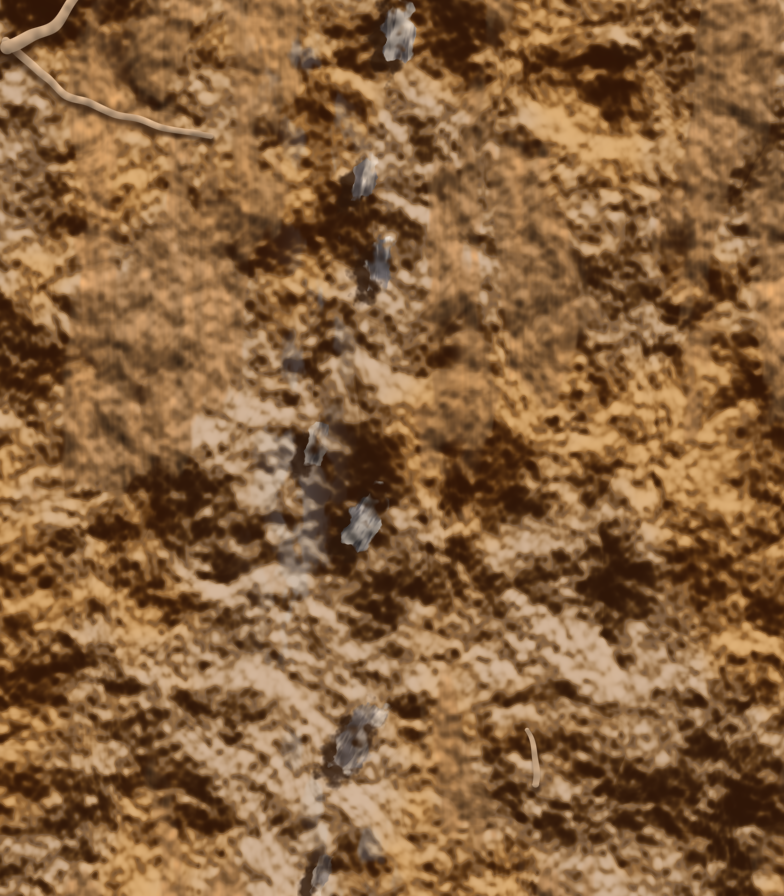
A Shadertoy shader for this texture:

```glsl
// Rough clay bank: crumbly ochre soil with pits, scraped streaks, pale stone chips and thin roots.

const vec2 LIGHT_DIR = vec2(0.25, 0.97);
const vec3 SCRAPED_CLAY = vec3(0.58, 0.42, 0.26);
const vec3 PALE_STONE = vec3(0.80, 0.75, 0.70);
const vec3 SLATE = vec3(0.38, 0.36, 0.37);
const vec3 ROOT_BARK = vec3(0.82, 0.68, 0.54);
const vec3 DEEP_SHADOW = vec3(0.17, 0.09, 0.04);

float hash(vec2 p) {
    return fract(sin(dot(p, vec2(127.1, 311.7))) * 43758.5453);
}

float noise(vec2 p) {
    vec2 i = floor(p), f = fract(p);
    f = f * f * (3.0 - 2.0 * f);
    return mix(mix(hash(i), hash(i + vec2(1, 0)), f.x),
               mix(hash(i + vec2(0, 1)), hash(i + vec2(1, 1)), f.x), f.y);
}

float fbm(vec2 p, int octaves) {
    float sum = 0.0, total = 0.0, amp = 0.5;
    for (int i = 0; i < octaves; i++) {
        sum += amp * noise(p);
        total += amp;
        amp *= 0.55;
        p = mat2(1.6, 1.2, -1.2, 1.6) * p + 7.3;
    }
    return sum / total;
}

vec2 rotate(vec2 p, float angle) {
    float c = cos(angle), s = sin(angle);
    return vec2(c * p.x - s * p.y, s * p.x + c * p.y);
}

// Height of the soil: warped lumps with creases between clods
float relief(vec2 p, int octaves) {
    vec2 warp = vec2(noise(p * 13.0 + 3.0), noise(p * 13.0 + 41.0)) - 0.5;
    vec2 q = p + 0.03 * warp;
    float clods = abs(2.0 * noise(q * 21.0 + 11.0) - 1.0);
    return fbm(q * vec2(6.5, 5.5) + 2.0, octaves) + 0.08 * clods;
}

// Height of the small crumbs lying on the lumps
float crumbs(vec2 p) {
    return noise(rotate(p, 0.5) * 52.0 + 5.0) + 0.75 * noise(rotate(p, 1.1) * 105.0);
}

// How far the ground towards the light rises above this point
float occlusion(vec2 p) {
    float here = relief(p, 4), block = 0.0;
    for (int i = 1; i <= 7; i++) {
        float reach = 0.011 * float(i);
        block = max(block, relief(p + LIGHT_DIR * reach, 4) - here - 0.6 * reach);
    }
    return block;
}

// Soil colours from shadow to crest, evenly spread over tone 0..1
vec3 soilRamp(float tone) {
    vec3 soil[6] = vec3[6](vec3(0.24, 0.13, 0.05), vec3(0.39, 0.25, 0.11),
                           vec3(0.50, 0.37, 0.25), vec3(0.58, 0.42, 0.25),
                           vec3(0.70, 0.55, 0.38), vec3(0.80, 0.67, 0.53));
    float x = (tone - 0.065) / 0.174;
    int k = int(clamp(floor(x), 0.0, 4.0));
    return mix(soil[k], soil[k + 1], x - float(k));
}

// Ragged tapered splinter; negative inside, in units of its size
float splinter(vec2 q, vec2 size, float raggedness) {
    vec2 a = abs(q) / size;
    float rough = fbm(q * 75.0 + size * 900.0, 3) - 0.5;
    return max(a.x + 0.4 * a.y, a.y) - 1.0 + raggedness * rough;
}

// Lays a bowed root over the soil, lit on top and with a shadow beneath
vec3 addRoot(vec3 col, vec2 p, vec2 start, vec2 end, float bow, float width) {
    vec2 dir = end - start;
    float len = length(dir);
    dir /= len;
    vec2 rel = p - start;
    float along = clamp(dot(rel, dir), 0.0, len), t = along / len;
    float bend = 4.0 * bow * t * (1.0 - t) + 0.012 * (noise(vec2(along * 35.0, bow * 90.0)) - 0.5);
    vec2 off = rel - dir * along - vec2(-dir.y, dir.x) * bend;
    float radius = width * mix(1.0, 0.65, t);
    float shade = smoothstep(2.2, 0.5, length(off + vec2(0.0, 1.3 * radius)) / radius);
    col = mix(col, DEEP_SHADOW, 0.6 * shade);
    float body = smoothstep(radius + 0.001, radius - 0.001, length(off));
    float light = 0.88 + 0.22 * off.y / radius + 0.25 * (noise(p * 120.0) - 0.5);
    return mix(col, ROOT_BARK * light, body);
}

void mainImage(out vec4 fragColor, in vec2 fragCoord) {
    vec2 p = fragCoord / iResolution.y;

    // Relief lighting, crumbs and cavities
    float slope = relief(p, 6) - relief(p + 0.009 * LIGHT_DIR, 6);
    float crumbLight = crumbs(p) - crumbs(p + 0.007 * LIGHT_DIR);
    float cavity = occlusion(p);
    float grain = noise(p * 150.0) - 0.5;
    float broad = fbm(p * 3.0 + 19.0, 3) - 0.5;
    float level = 26.0 * slope + 2.4 * crumbLight - 7.0 * (cavity - 0.07);
    level += 1.3 * grain + 1.6 * broad - 0.38;
    vec3 col = soilRamp(1.0 / (1.0 + exp(-1.6 * level)));

    // Ochre and grey-brown patches
    float hue = smoothstep(0.36, 0.62, fbm(p * 6.0 + 53.0, 4));
    col *= mix(vec3(1.04, 0.97, 0.80), vec3(0.99, 1.0, 1.04), hue);

    // Smooth faces scraped downwards
    float strip = (p.x - 0.81) / 0.05;
    float scrape = fbm(p * vec2(10.0, 3.2) + 31.0, 5) + 0.06 * exp(-strip * strip);
    scrape = smoothstep(0.60, 0.65, scrape) * smoothstep(0.2, 0.08, cavity);
    float streak = fbm(p * vec2(95.0, 9.0), 3) - 0.5;
    vec3 face = SCRAPED_CLAY * (1.0 + 0.5 * streak + 0.17 * level);
    col = mix(col, face, 0.75 * scrape);

    // Chalky stain along the seam that holds the stones
    float seam = (p.x - 0.37 - 0.09 * (noise(vec2(p.y * 4.0, 5.0)) - 0.5)) / 0.045;
    float stain = exp(-seam * seam) * smoothstep(0.5, 0.66, fbm(p * vec2(34.0, 18.0), 4));
    col = mix(col, mix(SLATE, PALE_STONE, clamp(0.5 + 0.35 * level, 0.0, 1.0)), 0.6 * stain);

    // Stone chips, each with a dark hollow at its lower left
    for (int i = 0; i < 7; i++) {
        float id = float(i);
        vec2 rnd = vec2(hash(vec2(id, 1.0)), hash(vec2(id, 2.0)));
        vec2 center = vec2(0.39 + 0.13 * (rnd.x - 0.5), (id + rnd.y) / 7.0);
        vec2 size = vec2(0.010, 0.018) + vec2(0.012, 0.022) * hash(vec2(id, 3.0));
        float angle = 0.35 + 0.6 * (hash(vec2(id, 4.0)) - 0.5);
        vec2 q = rotate(p - center, angle);
        vec2 below = rotate(p - center + vec2(0.014, 0.012), angle);
        col = mix(col, DEEP_SHADOW, 0.8 * smoothstep(0.4, -0.3, splinter(below, size, 1.5)));
        float facet = smoothstep(0.3, 0.65, fbm(q * vec2(110.0, 34.0) + id, 3));
        vec3 stone = mix(SLATE, PALE_STONE, facet) * (0.95 + 0.13 * level);
        float dirt = smoothstep(0.3, 0.5, fbm(p * 40.0 + id, 3));
        float cover = dirt * mix(0.5, 1.0, rnd.y) * smoothstep(0.12, -0.12, splinter(q, size, 1.1));
        col = mix(col, stone, cover);
    }

    // Roots
    col = addRoot(col, p, vec2(0.005, 0.95), vec2(0.235, 0.848), -0.022, 0.005);
    col = addRoot(col, p, vec2(0.01, 0.945), vec2(0.09, 1.01), -0.012, 0.008);
    col = addRoot(col, p, vec2(0.598, 0.125), vec2(0.588, 0.185), -0.007, 0.004);

    fragColor = vec4(clamp(col, 0.0, 1.0), 1.0);
}
```
